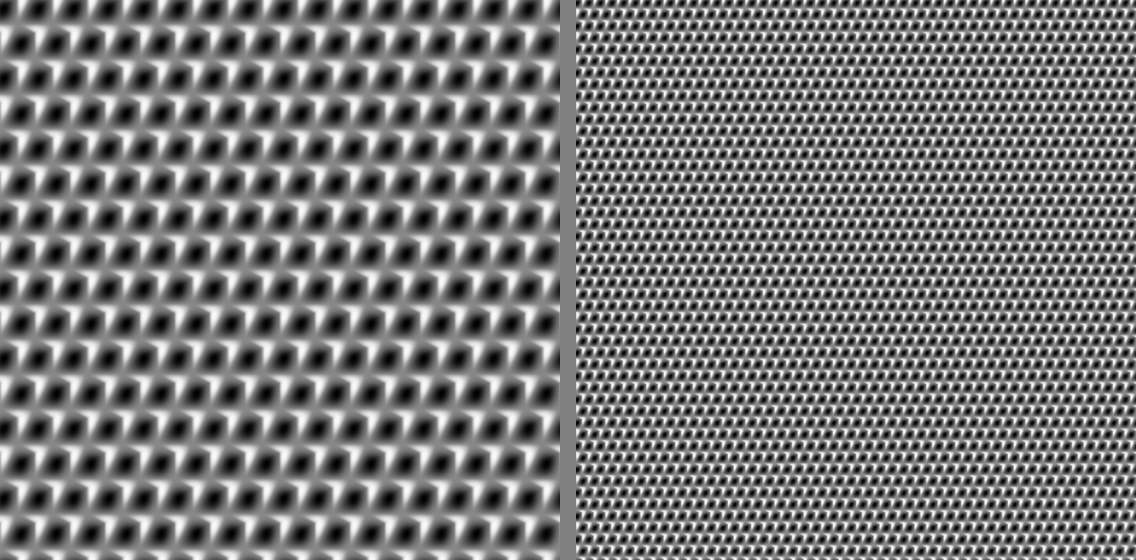
Left: one tile. Right: repeated 3 by 3.
A Shadertoy shader for this pattern:

```glsl
// Staggered grey relief of dark hexagonal dimples with soft bright corners.

const float PI = 3.14159265;
const float REPEATS = 16.0;      // cells across and down; even, so the stagger wraps
const float ROW_SHIFT = 0.6875;  // height of a dimple centre within its row
const float SOFTNESS = 0.08;     // crease width in cells
const float MID_GREY = 0.53;
const float DARK_GAIN = 0.6;
const float BRIGHT_RANGE = 0.46;
const float BRIGHT_GAIN = 1.9;
const float RAMP_WIDTH = 0.2;    // bright shoulder beside a crease, in cells
const float CREASE_LEVEL = 0.15; // share of brightness left on the crease
const int TAPS = 4;

// Offset from the nearest centre of a lattice whose alternate rows shift by half a cell
vec2 nearestOffset(vec2 p, float rowShift) {
    p.y -= rowShift;
    vec2 best = vec2(2.0);
    for (int j = 0; j < 2; j++) {
        float row = floor(p.y) + float(j);
        float stagger = 0.5 * mod(row + 1.0, 2.0);
        vec2 d = vec2(fract(p.x - stagger + 0.5) - 0.5, p.y - row);
        if (dot(d, d) < dot(best, best)) best = d;
    }
    return best;
}

// Distance to the right and upper right sides of a cell
float sideDistance(vec2 d) {
    vec2 neighbour = vec2(0.5, 1.0);
    float halfway = 0.5 * length(neighbour);
    return min(0.5 - d.x, halfway - dot(d, normalize(neighbour)));
}

// Brightness kept at a distance from a crease
float shoulder(float dist, float width, float level) {
    float t = 1.0 - clamp(dist / width, 0.0, 1.0);
    return mix(level, 1.0, 1.0 - t * t);
}

// Shade inside one cell: two sine waves, dark where both agree in sign
float dimple(vec2 d) {
    float fromBase = 0.375 + d.y;
    float fromLeft = 0.3125 + d.x - 0.5 * d.y;
    float depth = sin(PI * fromBase) * sin(PI * fromLeft);
    float rightSide = sideDistance(d);
    float crease = min(rightSide, sideDistance(-d));
    float dark = DARK_GAIN * max(depth, 0.0) * smoothstep(-0.1, 0.45, rightSide);
    float lift = BRIGHT_GAIN * max(-depth, 0.0) * shoulder(crease, RAMP_WIDTH, CREASE_LEVEL);
    float bright = BRIGHT_RANGE * sin(0.5 * PI * min(lift, 1.0));
    return clamp(MID_GREY - dark + bright, 0.0, 1.0);
}

// Average over a small square to soften the creases
float softRelief(vec2 p, float width) {
    float sum = 0.0;
    for (int i = 0; i < TAPS * TAPS; i++) {
        vec2 tap = (vec2(i % TAPS, i / TAPS) + 0.5) / float(TAPS) - 0.5;
        sum += dimple(nearestOffset(p + tap * width, ROW_SHIFT));
    }
    return sum / float(TAPS * TAPS);
}

void mainImage(out vec4 fragColor, in vec2 fragCoord) {
    vec2 p = fragCoord / iResolution.xy * REPEATS;
    fragColor = vec4(vec3(softRelief(p, SOFTNESS)), 1.0);
}
```
